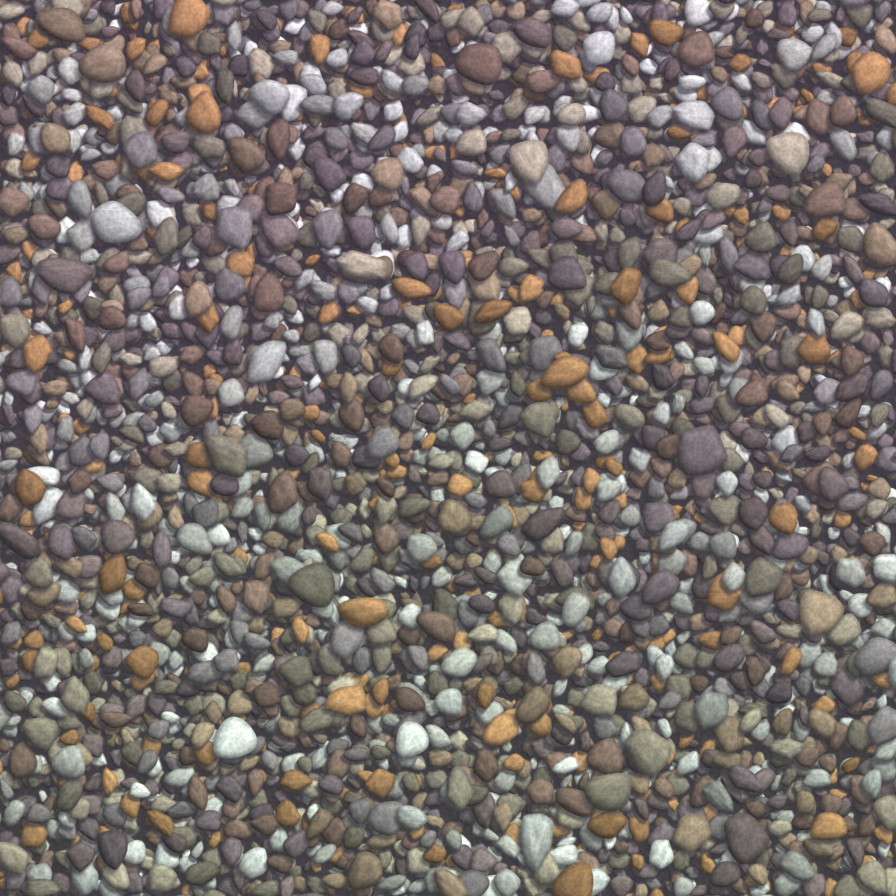
This texture is drawn by a Shadertoy shader. Its source:

```glsl
// Draws a bed of mixed river gravel: overlapping sunlit pebbles with soft shadows.

const vec3 STONE_COLORS[10] = vec3[10](
    vec3(.51, .43, .39), vec3(.60, .53, .45), vec3(.53, .51, .52), vec3(.45, .41, .43),
    vec3(.67, .64, .57), vec3(.68, .69, .67), vec3(.81, .83, .82), vec3(.70, .54, .38),
    vec3(.50, .48, .43), vec3(.48, .43, .43));

vec4 hash4(vec2 p) {
    vec4 q = fract(p.xyxy * vec4(.1031, .1030, .0973, .1099));
    q += dot(q, q.wzxy + 33.33);
    return fract((q.xxyz + q.yzzw) * q.zywx);
}

// Rounded irregular polygon: x is the distance (1 on the rim), yz its gradient.
vec3 pebbleShape(vec2 p, float seed, float sharpness) {
    float sum = 1e-5;
    vec2 slope = vec2(0);
    for (int k = 0; k < 7; k++) {
        float fk = float(k);
        float angle = (fk + .6 * fract(seed * 37.7 + fk * .618)) * 6.2832 / 7.;
        float reach = mix(.8, 1.05, fract(seed * 91.3 + fk * .377));
        vec2 side = vec2(cos(angle), sin(angle)) / reach;
        float t = max(dot(p, side), 0.);
        float power = pow(t, sharpness - 1.);
        sum += power * t;
        slope += side * power;
    }
    float d = pow(sum, 1. / sharpness);
    return vec3(d, slope * d / sum);
}

// Cellular noise for the fine mineral grain.
float grain(vec2 p) {
    vec2 cell = floor(p);
    float nearest = 1.;
    for (int j = -1; j <= 1; j++)
        for (int i = -1; i <= 1; i++) {
            vec2 id = cell + vec2(i, j);
            nearest = min(nearest, length(id + hash4(id).xy - p));
        }
    return nearest;
}

// Paints one scattered layer of pebbles, from lower left to upper right.
void paintLayer(inout vec3 color, vec2 uv, float cells, float keep, float seed) {
    vec2 p = uv * cells;
    vec2 cell = floor(p);
    for (int j = -1; j <= 1; j++)
        for (int i = -1; i <= 1; i++) {
            vec2 id = cell + vec2(i, j);
            vec4 place = hash4(id + seed);
            vec4 look = hash4(id + seed + 57.3);
            vec4 tone = hash4(id + seed + 131.9);
            if (tone.w > keep) continue;

            vec2 offset = p - id - .5 - (place.xy - .5) * .6;
            if (dot(offset, offset) > 1.5) continue;
            float turn = place.z * 6.2832;
            mat2 rotate = mat2(cos(turn), -sin(turn), sin(turn), cos(turn));
            float size = mix(.43, .68, place.w);
            vec2 radii = size * vec2(1, mix(.52, .95, look.x));
            float sharpness = mix(4., 13., look.y * look.y);

            // Cast shadow, shifted away from the sun
            vec2 shifted = rotate * (offset + vec2(.0028, .0042) * cells) / radii;
            float shadow = pebbleShape(shifted, look.z, sharpness).x;
            color = mix(color, vec3(.25, .235, .27), .68 * smoothstep(1.22, .82, shadow));

            vec2 local = rotate * offset / radii;
            vec3 shape = pebbleShape(local, look.z, sharpness);
            float d = shape.x;
            float soft = .0011 * cells / radii.y;
            float cover = smoothstep(1. + soft, 1. - soft, d);
            if (cover <= 0.) continue;

            // Domed body with a slightly tilted, wavy top
            vec2 bumps = sin(local.yx * 6. + look.xw * 20. + 2. * sin(local * 4. + turn));
            vec2 tilt = (shape.yz * d * d * .95 / vec2(1, radii.y / size)) * rotate;
            tilt += (tone.yz - .5) * .5 + bumps * .07;
            float sun = max(dot(normalize(vec3(tilt, 1)), normalize(vec3(.42, .62, .8))), 0.);
            float shade = (.47 + .68 * sun) * mix(.8, 1., smoothstep(1., .72, d));

            // Mineral colour with faint bands
            vec3 stone = STONE_COLORS[int(look.w * 9.99)] * mix(.86, 1.14, tone.x);
            float bands = sin(local.x * 5. + sin(local.y * 7. + turn) * 2. + turn * 5.);
            stone *= 1. + .035 * bands + .025 * sin(local.y * 17. + bands * 3.);
            vec3 lit = mix(vec3(.04, .04, .06), vec3(1.0, 1.0, .99), shade) * stone;
            color = mix(color, lit + vec3(.025, .025, .035), cover);
        }
}

void mainImage(out vec4 fragColor, in vec2 fragCoord) {
    vec2 uv = fragCoord / iResolution.y;
    vec3 color = vec3(.28, .26, .29);

    // Small filler stones first, larger ones on top
    paintLayer(color, uv, 50., 1., 11.);
    paintLayer(color, uv, 44., .85, 223.);
    paintLayer(color, uv, 36., .7, 417.);
    paintLayer(color, uv, 29., .5, 631.);
    paintLayer(color, uv, 21., .2, 853.);

    // Grain, then a slow drift from olive below to mauve above
    color *= 1. + .16 * (grain(uv * 210.) - .45);
    float drift = uv.y + .12 * sin(uv.x * 7. + 2. * sin(uv.y * 5.));
    color *= mix(vec3(.97, 1.0, .96), vec3(1.02, .98, 1.02), smoothstep(.2, .9, drift));
    fragColor = vec4(clamp(color, 0., 1.), 1);
}
```
